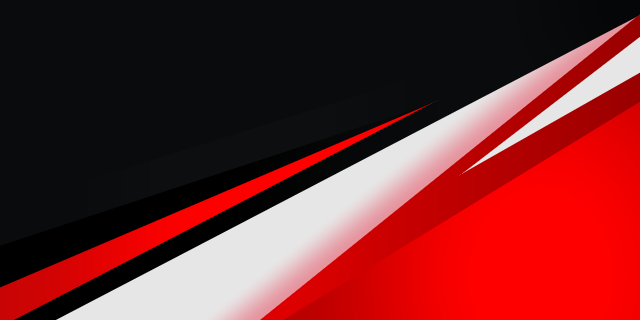
A Shadertoy shader for this background:

```glsl
const vec3 CHARCOAL = vec3(0.036, 0.044, 0.050);
const vec3 SHEEN = vec3(0.050, 0.056, 0.060);
const vec3 BLACK = vec3(0.0);
const vec3 WHITE = vec3(0.906, 0.902, 0.902);
const vec3 PINK = vec3(0.900, 0.580, 0.620);
const vec3 RED = vec3(1.0, 0.0, 0.0);
const vec3 SPIKE_DIM = vec3(0.790, 0.015, 0.015);
const vec3 GLOW_RIM = vec3(0.730, 0.0, 0.0);
const vec3 STRIPE_LIGHT = vec3(0.870, 0.0, 0.0);
const vec3 STRIPE_DARK = vec3(0.600, 0.0, 0.0);

// Canvas spans 2 x 1 units
const vec2 CANVAS = vec2(2.0, 1.0);
const vec2 SHEEN_A = vec2(0.260, 0.432), SHEEN_B = vec2(1.276, 0.750);
const vec2 SHADOW_A = vec2(0.0, 0.232);
const vec2 SPIKE_TIP = vec2(1.349, 0.677);
const vec2 SPIKE_TOP = vec2(0.0, 0.1016), SPIKE_BOTTOM = vec2(0.044, 0.0);
const vec2 BAND_A = vec2(0.1745, 0.0), BAND_B = vec2(1.971, 0.9375);
const vec2 RED_A = vec2(0.8125, 0.0), RED_B = vec2(2.0, 0.956);
const vec2 STRIPE_A = vec2(0.885, 0.0), STRIPE_B = vec2(2.0, 0.682);
const vec2 WEDGE_TIP = vec2(1.445, 0.458);
const vec2 WEDGE_TOP = vec2(2.0, 0.885), WEDGE_BOTTOM = vec2(2.0, 0.773);
const vec2 GLOW_CENTER = vec2(1.69, 0.14);
const vec2 GLOW_STRETCH = vec2(1.0, 0.8);
const float PINK_WIDTH = 0.118;

// Signed distance to a line running left to right, positive above it
float above(vec2 p, vec2 a, vec2 b) {
    vec2 d = normalize(b - a);
    return d.x * (p.y - a.y) - d.y * (p.x - a.x);
}

// Antialiased coverage of the positive side
float cover(float d) {
    return clamp(d * iResolution.y + 0.5, 0.0, 1.0);
}

void mainImage(out vec4 fragColor, in vec2 fragCoord) {
    vec2 p = fragCoord / iResolution.xy * CANVAS;

    // Dark backdrop, dimmer toward the upper right corner
    vec3 color = CHARCOAL * (1.0 - 0.5 * smoothstep(0.5, 0.0, distance(p, CANVAS)));

    // Faint sheen
    float sheen = cover(-above(p, SHEEN_A, SHEEN_B));
    sheen *= smoothstep(0.2, 0.6, p.x) * smoothstep(1.35, 0.9, p.x);
    color = mix(color, SHEEN, sheen);

    // Black shadow around the spike
    float shadow = cover(-above(p, SHADOW_A, SPIKE_TIP));
    color = mix(color, BLACK, shadow * smoothstep(1.5, 0.65, p.x));

    // Red spike
    float spike = cover(min(-above(p, SPIKE_TOP, SPIKE_TIP),
                            above(p, SPIKE_BOTTOM, SPIKE_TIP)));
    color = mix(color, mix(SPIKE_DIM, RED, smoothstep(0.0, 0.65, p.x)), spike);

    // White band fading to pink along the red edge
    float redEdge = above(p, RED_A, RED_B);
    vec3 band = mix(PINK, WHITE, smoothstep(0.0, PINK_WIDTH, redEdge));
    color = mix(color, band, cover(-above(p, BAND_A, BAND_B)));

    // Dark red stripe over the glowing red corner
    float radius = length((p - GLOW_CENTER) * GLOW_STRETCH);
    vec3 glow = mix(RED, GLOW_RIM, smoothstep(0.15, 0.8, radius));
    vec3 stripe = mix(STRIPE_LIGHT, STRIPE_DARK, clamp((p.x - 0.9) / 1.1, 0.0, 1.0));
    vec3 corner = mix(glow, stripe, cover(above(p, STRIPE_A, STRIPE_B)));
    color = mix(color, corner, cover(-redEdge));

    // White wedge
    float wedge = cover(min(-above(p, WEDGE_TIP, WEDGE_TOP),
                            above(p, WEDGE_TIP, WEDGE_BOTTOM)));
    color = mix(color, WHITE, wedge);

    fragColor = vec4(color, 1.0);
}
```
